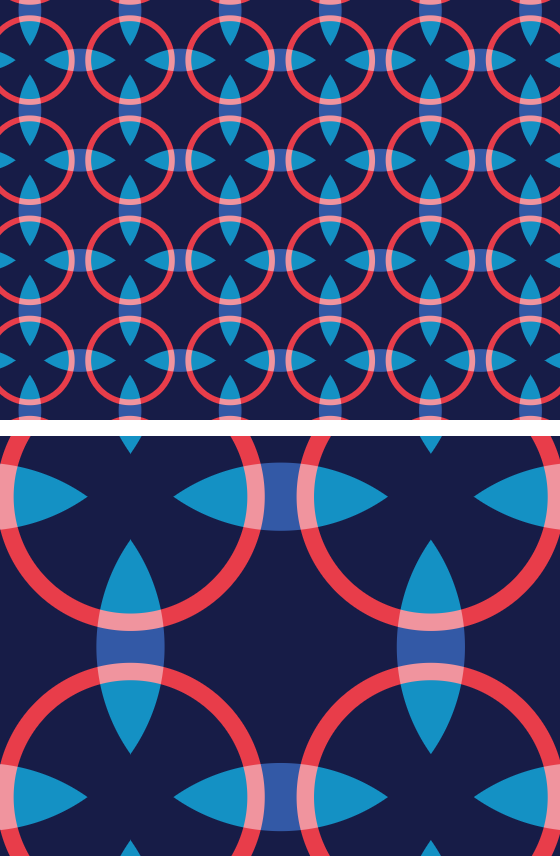
Top: the whole. Bottom: its middle third, enlarged.
Write a Shadertoy shader that draws this pattern.

```glsl
// Grid of red rings linked by pointed blue lenses on navy, with overlap tints.

const vec3 NAVY = vec3(0.09, 0.11, 0.28);
const vec3 RED  = vec3(0.91, 0.24, 0.29);
const vec3 CYAN = vec3(0.08, 0.57, 0.77);
const vec3 BLUE = vec3(0.20, 0.35, 0.65);
const vec3 PINK = vec3(0.94, 0.58, 0.62);

// Layout in canvas heights
const float PERIOD = 0.2384;
const vec2 FIRST_CENTER = vec2(0.0712, 0.1417);

// Shape sizes in cell widths
const float RING_RADIUS = 0.418;
const float RING_HALF_WIDTH = 0.029;
const vec2 LENS_HALF_SIZE = vec2(0.357, 0.1135);

// Coverage of a shape from its signed distance
float coverage(float dist, float pixel) {
    return clamp(0.5 - dist / pixel, 0.0, 1.0);
}

// Lens formed by two crossing circles, long axis along x
float lensDistance(vec2 p, vec2 halfSize) {
    float radius = dot(halfSize, halfSize) / (2.0 * halfSize.y);
    return length(vec2(p.x, abs(p.y) + radius - halfSize.y)) - radius;
}

// Fold a ring-centred cell so one lens stands for all four
vec2 foldCell(vec2 p) {
    p = abs(fract(p + 0.5) - 0.5);
    return p.x > p.y ? p : p.yx;
}

vec3 patternColor(vec2 cell, float pixel) {
    float radial = length(cell) - RING_RADIUS;
    float inside = coverage(radial, pixel);
    float ring = coverage(abs(radial) - RING_HALF_WIDTH, pixel);
    float lens = coverage(lensDistance(cell - vec2(0.5, 0.0), LENS_HALF_SIZE), pixel);

    // Lens tint depends on whether it lies inside, outside or on the ring
    vec3 ground = mix(NAVY, RED, ring);
    vec3 overlap = mix(mix(BLUE, CYAN, inside), PINK, ring);
    return mix(ground, overlap, lens);
}

void mainImage(out vec4 fragColor, in vec2 fragCoord) {
    vec2 uv = fragCoord / iResolution.y;
    float pixel = 1.0 / (iResolution.y * PERIOD);
    vec2 cell = foldCell((uv - FIRST_CENTER) / PERIOD);
    fragColor = vec4(patternColor(cell, pixel), 1.0);
}
```
